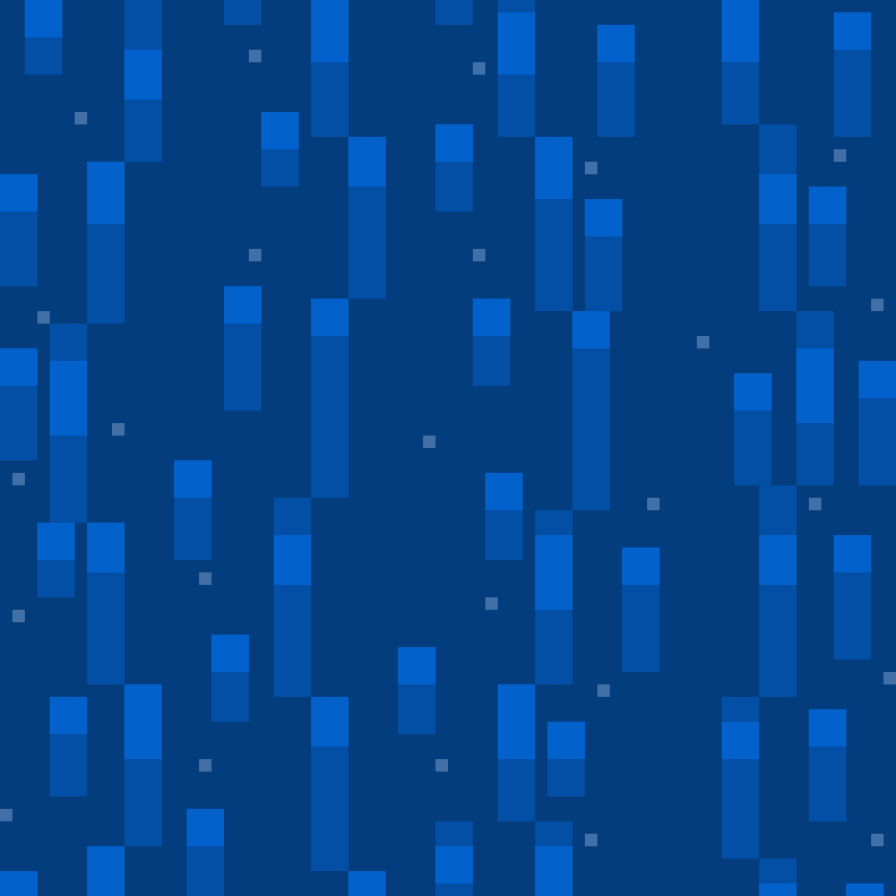
Write a WebGL 1 fragment shader that draws this pattern.

```glsl
precision highp float;
uniform vec2 u_resolution;

float hash(vec2 p) {
  return fract(sin(dot(p, vec2(127.1, 311.7))) * 43758.5453);
}

// Antialiased coverage of a rectangle, in cells
float box(vec2 p, vec2 corner, vec2 size) {
  vec2 inside = 0.5 * size - abs(p - corner - 0.5 * size);
  vec2 cover = clamp(inside * u_resolution / 72.0 + 0.5, 0.0, 1.0);
  return cover.x * cover.y;
}

// Dim bar with a bright segment that starts below the lead
vec3 paintBar(vec3 color, vec2 p, vec2 corner, float height, float lead, float lit) {
  color = mix(color, vec3(0.01, 0.31, 0.65), box(p, corner, vec2(3.0, height)));
  return mix(color, vec3(0.01, 0.38, 0.80), box(p, corner + vec2(0.0, lead), vec2(3.0, lit)));
}

// Chains: stacked links that zigzag sideways by one bar width
float linkTop(float chain, float link) {
  return 14.0 * link - floor(5.0 * hash(vec2(chain + 3.0, link)));
}

float linkColumn(float chain, float link) {
  float phase = floor(4.0 * hash(vec2(chain, 7.3)));
  return 4.0 + 18.0 * chain + 3.0 * abs(mod(link + phase, 4.0) - 2.0);
}

float chainColumn(float chain, float y) {
  float link = floor(y / 14.0);
  link += step(linkTop(chain, link + 1.0), y);
  return linkColumn(chain, link);
}

// Left and right limits of the free space between two chains
vec2 laneGap(float lane, float y) {
  float left = chainColumn(lane - 1.0, y) + 4.0;
  float right = chainColumn(lane, y) - 1.0;
  return vec2(max(left, 0.0), min(right, 72.0));
}

float pickColumn(vec2 gap, float width, float random) {
  return gap.x + floor(random * (gap.y - gap.x - width + 1.0));
}

void main() {
  // 72 cells across, rows counted downwards
  vec2 p = 72.0 * gl_FragCoord.xy / u_resolution;
  p.y = 72.0 - p.y;
  vec3 color = vec3(0.01, 0.24, 0.49);

  for (int i = 0; i < 4; i++) {
    float chain = float(i);
    for (int j = -1; j <= 1; j++) {
      float link = floor(p.y / 14.0) + float(j);
      float top = linkTop(chain, link);
      float height = linkTop(chain, link + 1.0) - top;
      vec2 seed = vec2(link, chain + 20.0);
      float lead = step(0.55, hash(seed)) * (2.0 + floor(3.0 * hash(seed + 5.1)));
      float lit = 3.0 + floor(4.0 * hash(seed + 9.7));
      color = paintBar(color, p, vec2(linkColumn(chain, link), top), height, lead, lit);
    }
  }

  // Loose bars, each followed by a pale speck
  for (int i = 0; i < 5; i++) {
    float lane = float(i);
    float offset = floor(14.0 * hash(vec2(lane, 41.0)));
    float tile = floor((p.y + offset) / 14.0);
    float top = 14.0 * tile - offset + 1.0;
    vec2 seed = vec2(lane + 30.0, tile);

    float height = 6.0 + floor(5.0 * hash(seed));
    vec2 upper = laneGap(lane, top + 0.5);
    vec2 lower = laneGap(lane, top + height - 0.5);
    vec2 gap = vec2(max(upper.x, lower.x), min(upper.y, lower.y));
    float column = pickColumn(gap, 3.0, hash(seed + 2.3));
    float lead = step(0.85, hash(seed + 6.1)) * min(3.0, height - 5.0);
    color = paintBar(color, p, vec2(column, top), height, lead, 3.0);

    float speckRow = top + height + 1.0 + floor((11.0 - height) * hash(seed + 8.9));
    float speckColumn = pickColumn(laneGap(lane, speckRow + 0.5), 1.0, hash(seed + 4.7));
    float speck = box(p, vec2(speckColumn, speckRow), vec2(1.0));
    color = mix(color, vec3(0.26, 0.44, 0.65), speck);
  }

  gl_FragColor = vec4(color, 1.0);
}
```
